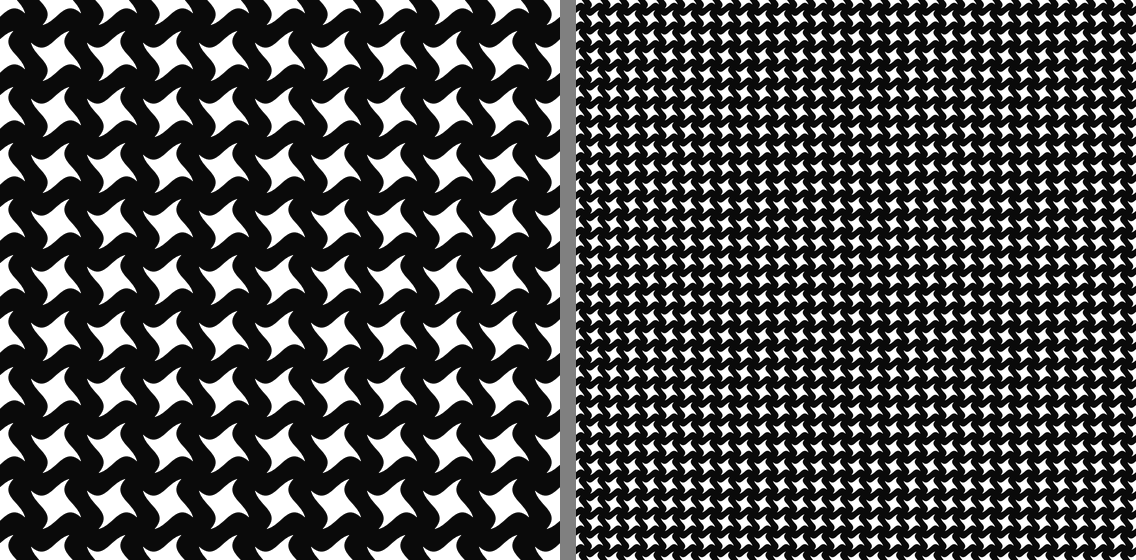
Left, the tile; right, the same tile 3 across and 3 down.
Give the GLSL for this pattern, as a Shadertoy shader.

```glsl
// Ten by ten grid of white, curved four-pointed pinwheel stars on near-black.

const float REPEATS = 10.0;
const int SIDES = 4;
const int SEGMENTS = 18;
const vec3 BACKGROUND = vec3(0.04);
const vec3 STAR = vec3(1.0);

// Star side in cell units: it leaves one tip and sweeps to the next.
const vec2 TIP = vec2(0.239, 0.447);
const vec2 SWELL = vec2(-0.035, 0.381);
const vec2 DIP = vec2(-0.147, -0.03);

vec2 quarterTurn(vec2 p) {
    return vec2(-p.y, p.x);
}

vec2 cubicBezier(vec2 a, vec2 b, vec2 c, vec2 d, float t) {
    float s = 1.0 - t;
    return s * s * s * a + 3.0 * s * s * t * b + 3.0 * s * t * t * c + t * t * t * d;
}

float segmentDistanceSquared(vec2 p, vec2 a, vec2 b) {
    vec2 w = p - a, e = b - a;
    vec2 offset = w - e * clamp(dot(w, e) / dot(e, e), 0.0, 1.0);
    return dot(offset, offset);
}

// True when the edge a-b crosses the ray running right from p.
bool crossesRay(vec2 p, vec2 a, vec2 b) {
    vec2 w = p - a, e = b - a;
    bvec3 test = bvec3(p.y >= a.y, p.y < b.y, e.x * w.y > e.y * w.x);
    return all(test) || all(not(test));
}

// Signed distance to the star, negative inside.
float pinwheelDistance(vec2 p, vec2 tip, vec2 swell, vec2 dip) {
    float nearest = 1e6;
    float side = 1.0;
    for (int i = 0; i < SIDES; i++) {
        vec2 nextTip = quarterTurn(tip);
        vec2 previous = tip;
        for (int j = 1; j <= SEGMENTS; j++) {
            float t = float(j) / float(SEGMENTS);
            vec2 current = cubicBezier(tip, swell, dip, nextTip, t);
            nearest = min(nearest, segmentDistanceSquared(p, previous, current));
            if (crossesRay(p, previous, current)) side = -side;
            previous = current;
        }
        tip = nextTip;
        swell = quarterTurn(swell);
        dip = quarterTurn(dip);
    }
    return side * sqrt(nearest);
}

void mainImage(out vec4 fragColor, in vec2 fragCoord) {
    // Stars sit on the grid corners, so they wrap across the canvas edges.
    vec2 grid = fragCoord / iResolution.xy * REPEATS;
    vec2 cell = fract(grid + 0.5) - 0.5;

    // Coverage over one pixel of edge.
    float d = pinwheelDistance(cell, TIP, SWELL, DIP);
    float pixel = REPEATS / min(iResolution.x, iResolution.y);
    float coverage = clamp(0.5 - d / pixel, 0.0, 1.0);

    fragColor = vec4(mix(BACKGROUND, STAR, coverage), 1.0);
}
```
